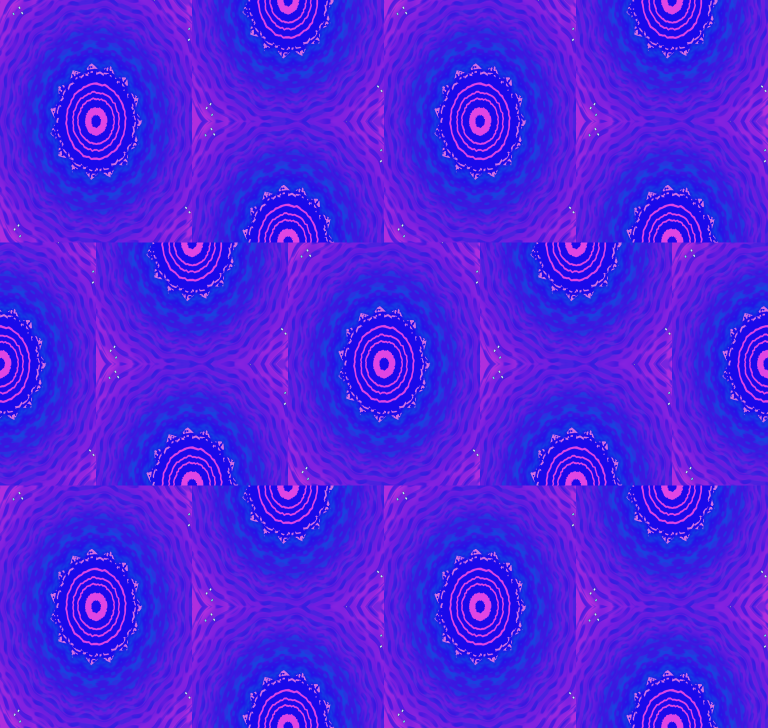
This pattern is drawn by a WebGL 1 fragment shader. Its source:

```glsl
precision highp float;

uniform vec2 u_resolution;

float hash(vec2 p) {
  vec3 q = fract(vec3(p.xyx) * 0.1031);
  q += dot(q, q.yzx + 33.33);
  return fract((q.x + q.y) * q.z);
}

float valueNoise(vec2 p) {
  vec2 cell = floor(p);
  vec2 f = fract(p);
  f = f * f * (3.0 - 2.0 * f);
  return mix(mix(hash(cell), hash(cell + vec2(1.0, 0.0)), f.x),
             mix(hash(cell + vec2(0.0, 1.0)), hash(cell + 1.0), f.x), f.y);
}

// 1 within halfWidth of zero, with a soft edge
float band(float d, float halfWidth) {
  return 1.0 - smoothstep(halfWidth - 0.004, halfWidth + 0.004, abs(d));
}

// Half-drop columns, with every other row slid by half a column
vec2 medallionSpace(vec2 uv) {
  vec2 p = uv * vec2(4.0, 3.0);
  p.x += 0.5 * mod(floor(p.y), 2.0);
  p.y += 0.5 * mod(floor(p.x), 2.0);
  return 2.0 * fract(p) - 1.0;
}

// Blue core fading to rippled violet, then magenta in the corners
vec3 ground(float r, float spoke, float lobes) {
  float outer = smoothstep(0.5, 0.85, r);
  float bentR = r + 0.02 * lobes * outer;
  float broad = sin(bentR * 24.0 - 1.2 * lobes);
  float ripple = sin(bentR * 62.0 + 0.8 * lobes) * sin(bentR * 17.0 - 1.8 * lobes);
  float wisps = valueNoise(vec2(spoke * 2.2, bentR * 32.0));
  vec3 color = mix(vec3(0.1, 0.04, 0.92), vec3(0.22, 0.09, 0.88), smoothstep(0.38, 0.65, r));
  float violet = smoothstep(0.56, 1.06, r + 0.06 * broad + 0.04 * ripple);
  color = mix(color, vec3(0.46, 0.12, 0.88), violet);
  color = mix(color, vec3(0.68, 0.18, 0.87), smoothstep(1.1, 1.3, r + 0.06 * broad));
  float streak = smoothstep(0.05, 0.6, ripple) * (0.3 + 0.7 * wisps);
  color = mix(color, vec3(0.17, 0.09, 0.88), 0.9 * streak * outer);
  float fineLine = smoothstep(0.5, 0.75, valueNoise(vec2(spoke * 1.6 + 9.0, bentR * 56.0)));
  return mix(color, vec3(0.2, 0.11, 0.88), 0.45 * fineLine * outer);
}

// Blue glow around the crown, breaking into wisps further out
float halo(float r, float spoke) {
  float grain = valueNoise(vec2(spoke * 3.0 + 4.0, r * 60.0));
  float scallop = 1.0 - smoothstep(0.01, 0.06, abs(r - 0.51 + 0.06 * spoke));
  float dashes = band(r - 0.64 + 0.03 * spoke, 0.024) * smoothstep(0.85, 0.4, spoke);
  float outerDashes = band(r - 0.73 - 0.03 * spoke, 0.014) * smoothstep(0.3, 0.7, spoke);
  float torn = valueNoise(vec2(spoke * 2.0 + 17.0, r * 38.0));
  float wisps = smoothstep(0.55, 0.75, torn) * smoothstep(0.42, 0.55, r) * smoothstep(1.15, 0.6, r);
  float broken = (0.9 * dashes + 0.7 * outerDashes) * smoothstep(0.2, 0.55, grain);
  return max(scallop * (0.35 + 0.65 * grain), max(broken, 0.6 * wisps));
}

// Target rings, slightly ragged
float rings(float r, float angle) {
  float ragged = r + 0.014 * (valueNoise(vec2(angle * 11.0 + 40.0, r * 12.0)) - 0.5);
  float lines = band(ragged - 0.083, 0.033);
  lines = max(lines, band(ragged - 0.187, 0.008));
  lines = max(lines, band(ragged - 0.24, 0.008));
  return max(lines, band(ragged - 0.308, 0.009));
}

// Crumbling pointed scallops over a row of broken dashes
float crown(float r, float spoke, float angle) {
  float tip = r - 0.485 + 0.075 * spoke;
  float inside = smoothstep(0.004, -0.004, tip) * smoothstep(0.428, 0.436, r);
  float chips = valueNoise(vec2(angle * 30.0 + 120.0, r * 60.0));
  float scallops = inside * smoothstep(0.4, 0.52, chips);
  float base = band(r - 0.41 + 0.012 * spoke, 0.007) * smoothstep(0.6, 0.5, spoke);
  float dashes = band(r - 0.375 - 0.03 * spoke, 0.009) * smoothstep(0.45, 0.55, spoke);
  float breaks = valueNoise(vec2(angle * 22.0 + 80.0, r * 45.0));
  return max(scallops, max(base, dashes) * smoothstep(0.35, 0.5, breaks));
}

// A few bright specks gathered between the spokes
vec4 flecks(float r, float sector) {
  vec2 p = vec2((fract(sector) - 0.5) * 0.419 * r, r - 1.205);
  vec4 result = vec4(0.0);
  for (int i = 0; i < 3; i++) {
    float id = float(i);
    vec2 jitter = vec2(hash(vec2(id, 3.7)), hash(vec2(id, 8.2))) - 0.5;
    vec2 d = abs(p - jitter * vec2(0.1, 0.08));
    float mask = band(max(d.x, d.y * 0.7), 0.008);
    result = mix(result, vec4(mix(vec3(1.0), vec3(0.45, 0.85, 0.95), hash(vec2(id, 1.3))), 1.0), mask);
  }
  return result;
}

vec3 pattern(vec2 uv) {
  vec2 q = medallionSpace(uv);
  float r = length(q);
  float angle = atan(q.y, q.x);
  float sector = angle * 15.0 / 6.28318;
  float spoke = 2.0 * abs(fract(sector + 0.5) - 0.5);
  vec3 color = ground(r, spoke, cos(angle * 15.0));
  color = mix(color, vec3(0.06, 0.3, 0.88), 0.85 * halo(r, spoke));
  color = mix(color, vec3(0.88, 0.27, 0.89), rings(r, angle));
  color = mix(color, vec3(0.82, 0.43, 0.89), crown(r, spoke, angle));
  vec4 fleck = flecks(r, sector);
  return mix(color, fleck.rgb, fleck.a);
}

void main() {
  // Four samples per pixel smooth the fine lines and seams
  vec3 sum = vec3(0.0);
  for (int i = 0; i < 4; i++) {
    vec2 offset = vec2(mod(float(i), 2.0), floor(float(i) / 2.0)) * 0.5 - 0.25;
    sum += pattern((gl_FragCoord.xy + offset) / u_resolution);
  }
  gl_FragColor = vec4(sum * 0.25, 1.0);
}
```
